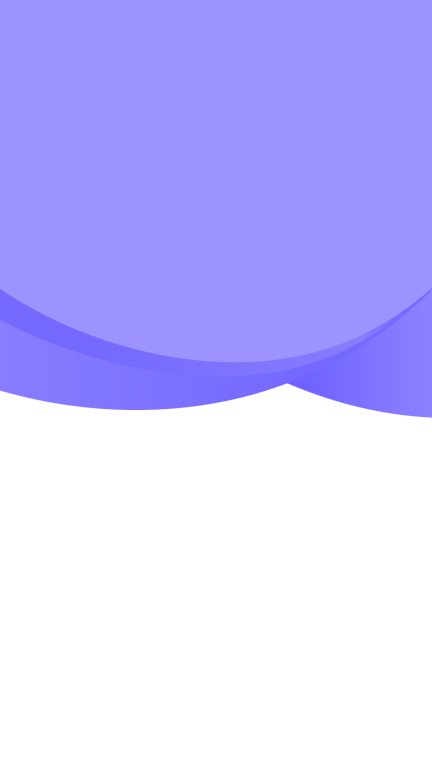
Reproduce this background procedurally as a Shadertoy shader.

```glsl
// Draws overlapping violet waves that hang from the top over a white ground.

const vec3 WHITE    = vec3(1.0);
const vec3 LAVENDER = vec3(0.612, 0.577, 1.0);
const vec3 SOFT     = vec3(0.535, 0.490, 1.0);
const vec3 VIOLET   = vec3(0.455, 0.408, 1.0);
const vec3 DEEP     = vec3(0.435, 0.380, 1.0);

// Height of a sagging curve: lowest point plus bend, skew and steepening.
float sag(float x, vec2 lowest, vec3 bend) {
    float d = x - lowest.x;
    return lowest.y + d * d * (bend.x + d * (bend.y + d * bend.z));
}

// Smooth coverage of the area above an edge.
float above(float y, float edge) {
    float d = y - edge;
    return clamp(0.5 + d / fwidth(d), 0.0, 1.0);
}

// Blend between two colours along a range.
vec3 ramp(vec3 from, vec3 to, float start, float end, float t) {
    return mix(from, to, clamp((t - start) / (end - start), 0.0, 1.0));
}

void mainImage(out vec4 fragColor, in vec2 fragCoord) {
    vec2 uv = fragCoord / iResolution.xy;

    // Curves, from the rear sheet to the front one
    float rightEdge = sag(uv.x, vec2(1.042, 0.4557), vec3(0.318, 0.0, 0.0));
    float outerEdge = sag(uv.x, vec2(0.315, 0.4661), vec3(0.258, 0.040, 0.102));
    float innerEdge = sag(uv.x, vec2(0.509, 0.5094), vec3(0.340, 0.202, 0.185));
    float frontEdge = sag(uv.x, vec2(0.544, 0.5283), vec3(0.345, 0.162, 0.222));

    // Horizontal gradients of the sheets
    vec3 rightTone = ramp(DEEP, SOFT + 0.02 * vec3(1.0, 1.0, 0.0), 0.70, 1.0, uv.x);
    vec3 outerTone = ramp(SOFT, VIOLET, 0.0, 0.68, uv.x);
    vec3 innerTone = ramp(VIOLET, SOFT, 0.20, 0.85, uv.x);
    innerTone = mix(innerTone, VIOLET, smoothstep(0.82, 0.94, uv.x));

    // Layering
    vec3 color = WHITE;
    color = mix(color, rightTone, above(uv.y, rightEdge));
    color = mix(color, outerTone, above(uv.y, outerEdge));
    color = mix(color, innerTone, above(uv.y, innerEdge));
    color = mix(color, LAVENDER, above(uv.y, frontEdge));

    fragColor = vec4(color, 1.0);
}
```
